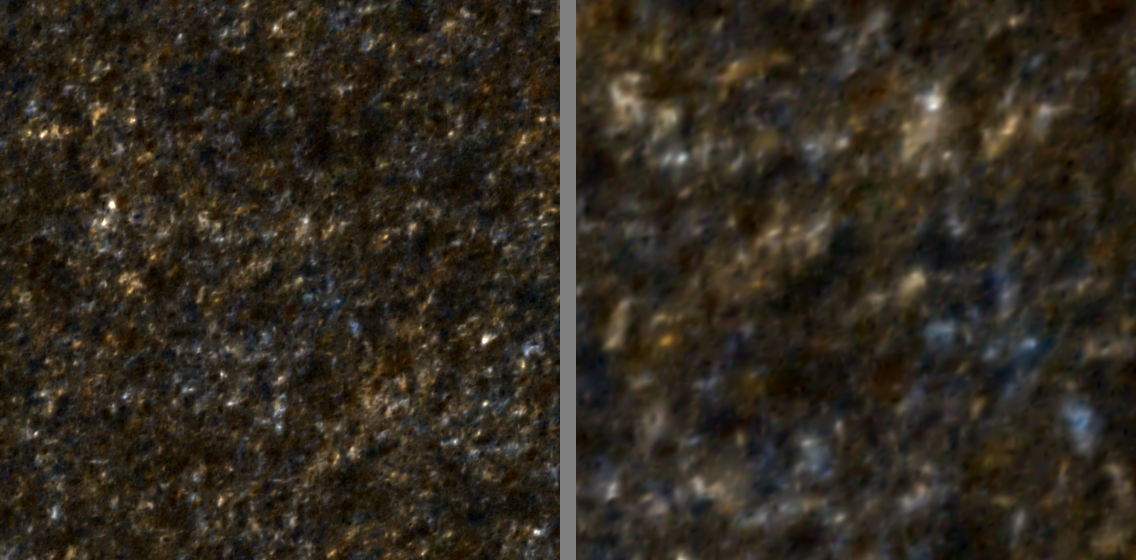
Left, the full canvas; right, a detail of the centre.
A three.js fragment shader for this texture:

```glsl
// Dark, slightly soft-focus soil: brown crumbs with ochre and grey patches.
// Layers of soft, leaning cellular splats set lightness and warmth;
// sparse pale slivers and a fine coloured grain go on top.

varying vec2 vUv;

vec3 hash3(vec2 p) {
  vec3 q = fract(p.xyx * vec3(0.1031, 0.1030, 0.0973));
  q += dot(q, q.yxz + 33.33);
  return fract((q.xxy + q.yzz) * q.zyx);
}

vec2 turn(vec2 v, float angle) {
  float c = cos(angle), s = sin(angle);
  return vec2(c * v.x + s * v.y, c * v.y - s * v.x);
}

// Sum of signed oval splats, one per cell, in three independent channels.
vec3 splats(vec2 p, float seed) {
  vec2 cell = floor(p);
  vec3 sum = vec3(0.0);
  for (int y = -1; y <= 1; y++) {
    for (int x = -1; x <= 1; x++) {
      vec2 id = cell + vec2(float(x), float(y));
      vec3 place = hash3(id + seed);
      vec3 value = hash3(id + seed + 71.7) * 2.0 - 1.0;
      vec2 d = p - id - place.xy;
      float window = max(1.0 - dot(d, d), 0.0);
      vec2 oval = turn(d, 0.9 + (place.z - 0.5) * 1.8) * vec2(0.7, 1.4);
      sum += value * window * exp(-6.0 * dot(oval, oval));
    }
  }
  return sum;
}

// Sparse thin slivers, leaning up to the right.
float slivers(vec2 p) {
  vec2 cell = floor(p);
  float sum = 0.0;
  for (int y = -1; y <= 1; y++) {
    for (int x = -1; x <= 1; x++) {
      vec2 id = cell + vec2(float(x), float(y));
      vec3 place = hash3(id + 313.0);
      vec3 look = hash3(id + 457.0);
      vec2 d = turn(p - id - place.xy, 0.4 + place.z * 1.2);
      d *= vec2(mix(3.5, 9.0, look.y), 12.0);
      sum += smoothstep(0.6, 1.0, look.x) * exp(-dot(d, d));
    }
  }
  return sum;
}

void main() {
  // Broad patches, clods, crumbs and specks: x lightness, y warmth, z green.
  vec3 soil = 0.5 * splats(vUv * 7.0, 11.0)
            + 0.7 * splats(vUv * 18.0, 37.0)
            + 1.0 * splats(vUv * 38.0, 59.0)
            + 0.8 * splats(vUv * 75.0, 83.0)
            + 0.45 * splats(vUv * 130.0, 151.0);

  float light = 0.135 * exp(1.05 * soil.x);
  light += 0.16 * slivers(vUv * 15.0) * (0.7 + 0.6 * soil.z);

  // Warmth pulls red up and blue down; cool spots stay near grey.
  float warmth = (1.0 + 1.3 * soil.y) * (0.7 + 2.0 * light);
  vec3 color = vec3(light) + vec3(0.03, 0.0, -0.045) * warmth;
  color.g += 0.012 * soil.z;

  // Fine grain, mostly grey with a little colour.
  vec3 grain = splats(vUv * 200.0, 211.0);
  color += 0.06 * mix(grain, grain.xxx, 0.55);

  gl_FragColor = vec4(clamp(color, 0.0, 1.0), 1.0);
}
```
